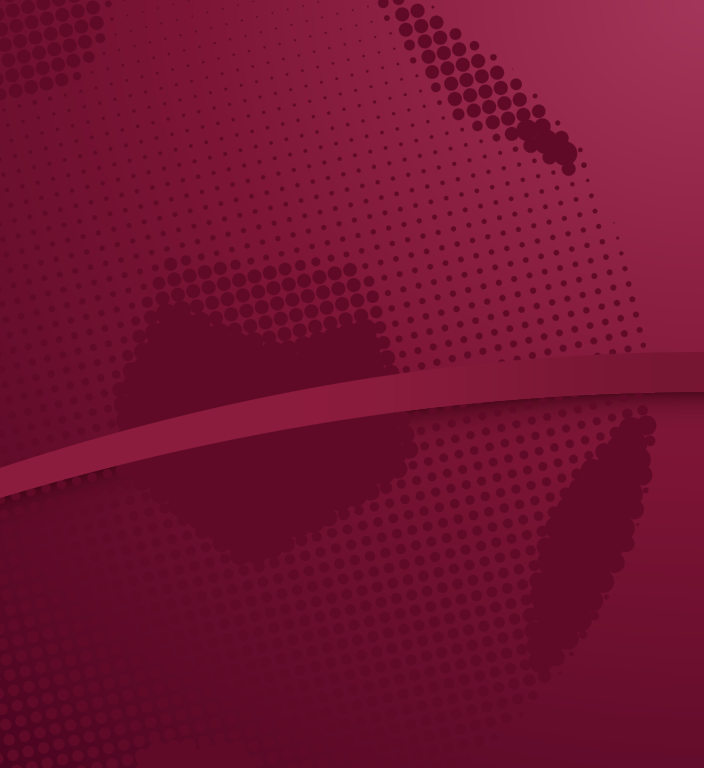
Write a Shadertoy shader that draws this background.

```glsl
const vec3 GLOW = vec3(0.645, 0.21, 0.355);
const vec3 ROSE = vec3(0.555, 0.13, 0.265);
const vec3 WINE = vec3(0.49, 0.08, 0.21);
const vec3 PLUM = vec3(0.385, 0.045, 0.165);
const vec3 DEEP = vec3(0.29, 0.015, 0.12);
const vec3 INK = vec3(0.376, 0.04, 0.157);
const vec3 SHADOW = vec3(0.23, 0.01, 0.07);
const vec3 RIBBON_LEFT = vec3(0.55, 0.108, 0.24);
const vec3 RIBBON_RIGHT = vec3(0.465, 0.085, 0.2);

const vec2 GLOW_CENTER = vec2(0.917, 1.0);
const vec2 DISC_CENTER = vec2(0.2656, 0.479);
const float DISC_RADIUS = 0.590;
const float CELL = 0.0205;
const float GRID_ANGLE = 0.235;
const vec2 GRID_ORIGIN = vec2(0.5195, 0.5586);
const float PATCH_SOFTNESS = 0.012;
const float LARGE_DOT = 0.45;
const float SOLID_DOT = 0.8;
const float SHADOW_DEPTH = 0.018;

const int CORNERS = 10;
const vec2 CENTRAL_CORE[CORNERS] = vec2[CORNERS](
    vec2(0.221, 0.603), vec2(0.293, 0.564), vec2(0.378, 0.542), vec2(0.479, 0.581),
    vec2(0.508, 0.521), vec2(0.534, 0.414), vec2(0.514, 0.378), vec2(0.326, 0.264),
    vec2(0.163, 0.388), vec2(0.159, 0.486));
const vec2 CENTRAL_HALO[CORNERS] = vec2[CORNERS](
    vec2(0.215, 0.664), vec2(0.326, 0.654), vec2(0.458, 0.659), vec2(0.487, 0.629),
    vec2(0.500, 0.570), vec2(0.505, 0.525), vec2(0.326, 0.479), vec2(0.208, 0.453),
    vec2(0.146, 0.479), vec2(0.182, 0.590));
const vec2 UPPER_PATCH[CORNERS] = vec2[CORNERS](
    vec2(0.488, 1.007), vec2(0.540, 1.007), vec2(0.599, 0.958), vec2(0.651, 0.919),
    vec2(0.710, 0.859), vec2(0.760, 0.792), vec2(0.749, 0.773), vec2(0.677, 0.810),
    vec2(0.596, 0.844), vec2(0.549, 0.909));
const vec2 RIGHT_PATCH[CORNERS] = vec2[CORNERS](
    vec2(0.828, 0.466), vec2(0.846, 0.447), vec2(0.840, 0.375), vec2(0.816, 0.290),
    vec2(0.762, 0.186), vec2(0.697, 0.115), vec2(0.694, 0.206), vec2(0.714, 0.310),
    vec2(0.762, 0.388), vec2(0.801, 0.427));

float segmentDistance(vec2 p, vec2 a, vec2 b) {
    vec2 ab = b - a;
    return length(p - a - ab * clamp(dot(p - a, ab) / dot(ab, ab), 0.0, 1.0));
}

// Signed distance, negative inside
float polygonDistance(vec2 p, vec2 corners[CORNERS]) {
    float nearest = 10.0, side = 1.0;
    vec2 a = corners[CORNERS - 1];
    for (int i = 0; i < CORNERS; i++) {
        vec2 b = corners[i];
        nearest = min(nearest, segmentDistance(p, a, b));
        if ((a.y > p.y) != (b.y > p.y) &&
            p.x < a.x + (b.x - a.x) * (p.y - a.y) / (b.y - a.y)) side = -side;
        a = b;
    }
    return side * nearest;
}

float patchMask(float d) {
    return 1.0 - smoothstep(-PATCH_SOFTNESS, PATCH_SOFTNESS, d);
}

// Dot radius in grid cells
float dotRadius(vec2 p) {
    float inside = smoothstep(-0.005, 0.02, DISC_RADIUS - distance(p, DISC_CENTER));
    float radius = mix(-0.1, min(0.05 + 0.39 * (1.0 - p.y), 0.36), inside);

    float large = patchMask(polygonDistance(p, CENTRAL_HALO));
    large = max(large, patchMask(polygonDistance(p, UPPER_PATCH)));
    large = max(large, patchMask(distance(p, vec2(0.02, 0.99)) - 0.12));
    radius = mix(radius, LARGE_DOT, large);

    float solid = patchMask(polygonDistance(p, CENTRAL_CORE));
    solid = max(solid, patchMask(polygonDistance(p, RIGHT_PATCH)));
    solid = max(solid, patchMask(segmentDistance(p, vec2(0.692, 0.828), vec2(0.745, 0.793)) - 0.009));
    solid = max(solid, patchMask(segmentDistance(p, vec2(0.21, 0.0), vec2(0.30, 0.0)) - 0.025));
    return mix(radius, SOLID_DOT, solid);
}

// Coverage of the four closest dots on the tilted grid
float halftone(vec2 p, float pixel) {
    float c = cos(GRID_ANGLE), s = sin(GRID_ANGLE);
    mat2 tilt = mat2(c, s, -s, c);
    vec2 grid = (p - GRID_ORIGIN) * tilt / CELL;
    float gap = -1.0;
    for (int i = 0; i < 4; i++) {
        vec2 center = floor(grid) + vec2(i & 1, i >> 1);
        vec2 world = GRID_ORIGIN + tilt * center * CELL;
        gap = max(gap, dotRadius(world) - distance(grid, center));
    }
    return clamp(0.5 + gap * CELL / pixel, 0.0, 1.0);
}

vec3 backdrop(vec2 p) {
    float d = length((p - GLOW_CENTER) * vec2(0.9, 1.0));
    vec3 color = mix(GLOW, ROSE, clamp(d / 0.35, 0.0, 1.0));
    color = mix(color, WINE, clamp((d - 0.35) / 0.25, 0.0, 1.0));
    color = mix(color, PLUM, clamp((d - 0.6) / 0.42, 0.0, 1.0));
    return mix(color, DEEP, clamp((d - 1.02) / 0.28, 0.0, 1.0));
}

void mainImage(out vec4 fragColor, in vec2 fragCoord) {
    vec2 p = fragCoord / iResolution.y;
    float pixel = 1.2 / iResolution.y;

    // Ribbon edges
    float across = p.x / GLOW_CENTER.x;
    float bend = (1.0 - across) * (1.0 - across);
    float top = 0.5417 - 0.151 * bend;
    float bottom = 0.4896 - 0.138 * bend;

    // Backdrop, ribbon shadow, then dots
    vec3 color = backdrop(p);
    float below = bottom - p.y;
    color = mix(color, SHADOW, step(0.0, below) * 0.75 * exp(-below / SHADOW_DEPTH));
    color = mix(color, INK, halftone(p, pixel));

    // Ribbon
    float ribbon = clamp(0.5 + min(top - p.y, -below) / pixel, 0.0, 1.0);
    color = mix(color, mix(RIBBON_LEFT, RIBBON_RIGHT, smoothstep(0.4, 1.0, across)), ribbon);
    fragColor = vec4(color, 1.0);
}
```
